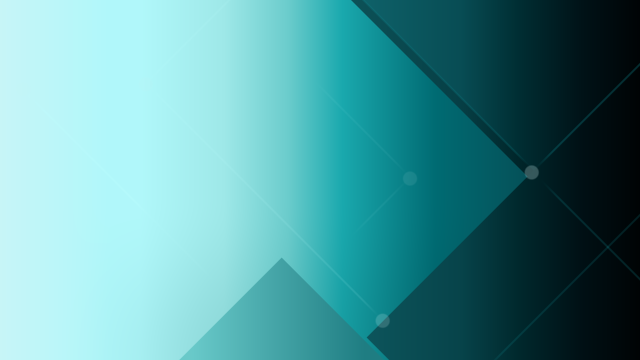
A Shadertoy shader for this background:

```glsl
// Teal backdrop: a horizontal pale-to-dark gradient cut by translucent diagonal
// panels, with faint hairlines and round nodes. Panels and lines are built in
// coordinates rotated by 45 degrees: fall runs down-right, rise runs up-right.

float ramp(float a, float b, float x) {
    return clamp((x - a) / (b - a), 0.0, 1.0);
}

// Antialiased step for a diagonal coordinate
float edge(float d) {
    float w = 1.0 / iResolution.y;
    return smoothstep(-w, w, d);
}

// Hairline of distance d, faded at both ends of the span along x
float hairline(float d, float x, float x0, float x1) {
    float w = 1.3 / iResolution.y;
    float core = 1.0 - smoothstep(0.001, 0.003 + w, abs(d));
    return core * smoothstep(x0, x0 + 0.06, x) * (1.0 - smoothstep(x1 - 0.06, x1, x));
}

float node(vec2 p, vec2 center) {
    float w = 1.0 / iResolution.y;
    return 1.0 - smoothstep(-w, w, length(p - center) - 0.0195);
}

vec3 lightGradient(float u) {
    vec3 c = mix(vec3(0.78, 0.96, 0.97), vec3(0.69, 0.97, 0.98), ramp(0.0, 0.17, u));
    c = mix(c, vec3(0.62, 0.91, 0.91), ramp(0.22, 0.35, u));
    c = mix(c, vec3(0.42, 0.80, 0.80), ramp(0.35, 0.45, u));
    c = mix(c, vec3(0.10, 0.66, 0.68), ramp(0.45, 0.535, u));
    c = mix(c, vec3(0.00, 0.42, 0.45), ramp(0.535, 0.68, u));
    return mix(c, vec3(0.02, 0.31, 0.34), ramp(0.68, 0.83, u));
}

vec3 darkGradient(float u) {
    vec3 c = mix(vec3(0.06, 0.39, 0.42), vec3(0.03, 0.30, 0.33), ramp(0.55, 0.72, u));
    c = mix(c, vec3(0.00, 0.18, 0.20), ramp(0.72, 0.81, u));
    c = mix(c, vec3(0.00, 0.07, 0.09), ramp(0.81, 0.91, u));
    return mix(c, vec3(0.00, 0.015, 0.02), ramp(0.91, 1.0, u));
}

void mainImage(out vec4 fragColor, in vec2 fragCoord) {
    vec2 uv = fragCoord / iResolution.xy;
    vec2 p = vec2(uv.x * 16.0 / 9.0, uv.y);
    float fall = p.x - (1.0 - p.y);   // constant along lines going down-right
    float rise = p.x + (1.0 - p.y);   // constant along lines going up-right

    // Pale field, slightly greyer toward the bottom middle
    vec3 color = lightGradient(uv.x);
    float shade = smoothstep(0.45, 0.0, uv.y) * smoothstep(0.08, 0.35, uv.x);
    color *= 1.0 - vec3(0.11, 0.07, 0.07) * shade;

    // Lower triangle
    float triangle = edge(0.067 - fall) * edge(rise - 1.498);
    vec3 triangleColor = mix(vec3(0.41, 0.79, 0.79), vec3(0.12, 0.49, 0.51),
                             ramp(0.30, 0.57, uv.x));
    color = mix(color, triangleColor, triangle);

    // Dark panels on the right, with a deeper strip along the upper edge
    vec3 dark = darkGradient(uv.x);
    float upper = edge(fall - 0.975);
    float lower = edge(rise - 1.956) * edge(fall - 0.081);
    float strip = 1.0 - edge(fall - 1.009);
    color = mix(color, dark * (1.0 - 0.18 * strip), upper);
    color = mix(color, dark * 0.88, lower);

    // Pale hairlines
    float pale = 0.10 * hairline(rise - 0.637, p.x, 0.40, 0.70);
    pale += 0.20 * hairline(fall + 0.185, p.x, 0.07, 0.42);
    pale += 0.05 * hairline(fall + 0.185, p.x, 0.30, 0.60);
    pale += 0.10 * hairline(fall - 0.174, p.x, 0.41, 1.06);
    pale += 0.05 * hairline(fall - 0.648, p.x, 0.87, 1.14);
    pale += 0.05 * hairline(rise - 1.632, p.x, 0.97, 1.14);
    color = mix(color, vec3(0.75, 1.0, 1.0), pale);

    // Teal hairlines over the dark panels
    float teal = 0.22 * hairline(fall - 1.009, p.x, 0.95, 1.48);
    teal += 0.30 * hairline(rise - 1.956, p.x, 1.48, 1.90);
    teal += 0.22 * hairline(fall - 1.002, p.x, 1.50, 1.90);
    teal += 0.20 * hairline(rise - 2.375, p.x, 1.34, 1.90);
    color = mix(color, vec3(0.05, 0.55, 0.58), teal);

    // Translucent nodes where the hairlines meet
    float nodes = 0.10 * node(p, vec2(0.405, 0.766));
    nodes += 0.05 * node(p, vec2(0.065, 0.752));
    nodes += 0.10 * node(p, vec2(1.139, 0.504));
    nodes += 0.27 * node(p, vec2(1.477, 0.521));
    nodes += 0.20 * node(p, vec2(1.063, 0.109));
    color = mix(color, vec3(0.78, 0.92, 0.92), nodes);

    fragColor = vec4(color, 1.0);
}
```
